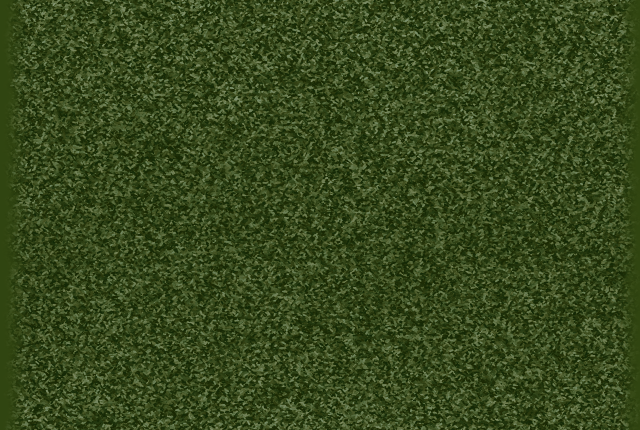
Reproduce this texture procedurally as a Shadertoy shader.

```glsl
// Short-pile turf: three layers of tiny, mostly sideways blades scattered on
// jittered grids, each blade with its own green, and painted over one another.
// Broad noise varies the light, and the pile fades to plain olive at the sides.

vec3 hash3(vec3 p) {
    p = fract(p * vec3(0.1031, 0.1030, 0.0973));
    p += dot(p, p.yxz + 33.33);
    return fract((p.xxy + p.yxx) * p.zyx);
}

float valueNoise(vec2 p) {
    vec2 cell = floor(p), f = fract(p);
    f = f * f * (3.0 - 2.0 * f);
    float a = hash3(vec3(cell, 91.0)).x;
    float b = hash3(vec3(cell + vec2(1, 0), 91.0)).x;
    float c = hash3(vec3(cell + vec2(0, 1), 91.0)).x;
    float d = hash3(vec3(cell + vec2(1, 1), 91.0)).x;
    return mix(mix(a, b, f.x), mix(c, d, f.x), f.y);
}

// Tone 0 is deep shadow, 0.3 a pale blade tip
vec3 turfColor(float tone) {
    float blue = 0.02 + 0.56 * tone + 1.1 * tone * tone;
    return vec3(0.09 + tone, 0.16 + tone, blue);
}

// Distance from a point to the centre line of a blade
float bladeDistance(vec2 p, float angle, float halfLength) {
    vec2 dir = vec2(cos(angle), sin(angle));
    return length(p - dir * clamp(dot(p, dir), -halfLength, halfLength));
}

// Returns the tone in x and a warm or cool tint in y
vec2 turfPile(vec2 p, float pixel) {
    vec2 pile = vec2(0.07, 0.0);
    for (int layer = 0; layer < 3; layer++) {
        vec2 q = p + float(layer) * vec2(17.37, 41.71);
        vec2 home = floor(q);
        for (int y = -1; y <= 1; y++)
        for (int x = -1; x <= 1; x++) {
            vec2 cell = home + vec2(x, y);
            vec3 place = hash3(vec3(cell, float(layer) + 3.0));
            vec3 look = hash3(vec3(cell, float(layer) + 57.0));
            vec2 center = cell + 0.5 + 0.75 * (place.xy - 0.5);
            float angle = 2.3 * (place.z - 0.5);
            float d = bladeDistance(q - center, angle, 0.35 + 0.3 * look.y);
            float cover = clamp((0.36 - d) / pixel + 0.5, 0.0, 1.0);
            vec2 blade = vec2(0.37 * pow(look.x, 1.8) - 0.005, look.z - 0.5);
            pile = mix(pile, blade, cover);
        }
    }
    return pile;
}

void mainImage(out vec4 fragColor, in vec2 fragCoord) {
    vec2 uv = fragCoord / iResolution.xy;
    vec2 p = fragCoord / iResolution.y;

    // Blades, about 172 rows to the canvas height
    vec2 pile = turfPile(p * 172.0, 172.0 / iResolution.y);

    // Broad light: brighter toward the top and bottom, faintly mottled
    float mottle = valueNoise(p * 9.0) + 0.7 * valueNoise(p * 31.0) - 0.85;
    float light = 0.94 + 0.26 * abs(uv.y - 0.42) + 0.13 * mottle;
    vec3 turf = turfColor(pile.x * light);
    turf += pile.y * vec3(0.035, 0.0, -0.015);

    // Ragged fade to plain olive at both sides
    float side = min(uv.x, 1.0 - uv.x + 0.008);
    side += 0.012 * (valueNoise(p * 60.0) - 0.5);
    float grown = smoothstep(0.006, 0.046, side);
    vec3 olive = vec3(0.19, 0.27, 0.065);
    fragColor = vec4(clamp(mix(olive, turf, grown), 0.0, 1.0), 1.0);
}
```
